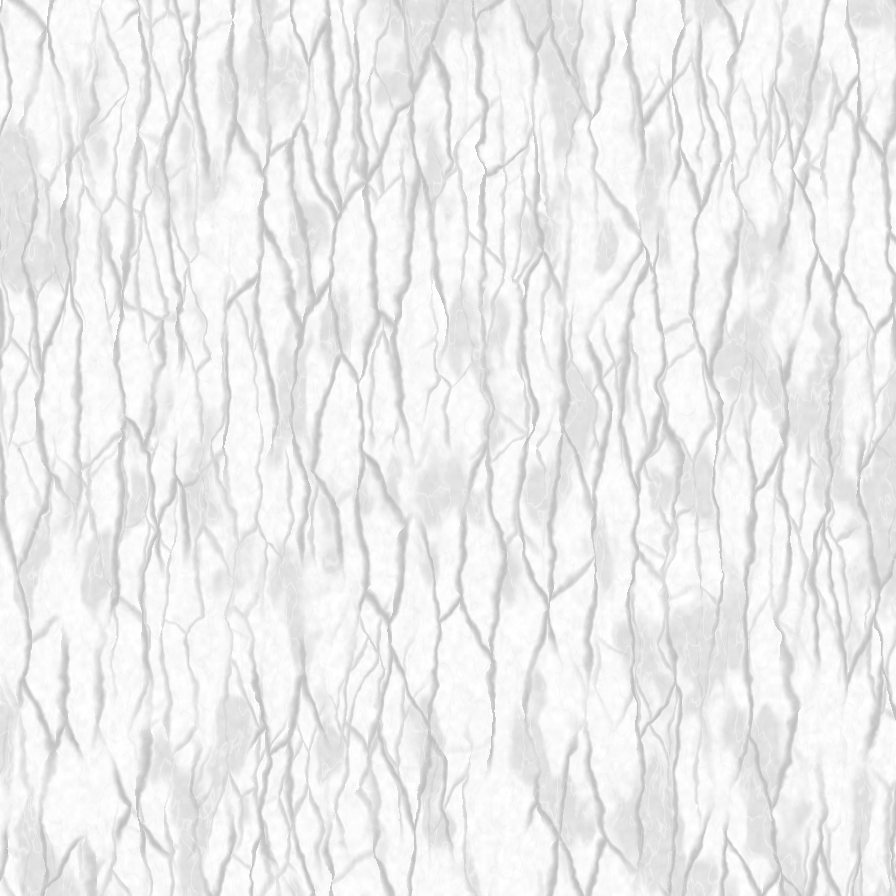
Give the GLSL for this texture, as a WebGL 2 fragment shader.

```glsl
#version 300 es
precision highp float;

uniform vec2 u_resolution;
out vec4 fragColor;

vec2 hash2(vec2 p) {
    vec3 h = fract(p.xyx * vec3(0.1031, 0.1030, 0.0973));
    h += dot(h, h.yzx + 33.33);
    return fract((h.xx + h.yz) * h.zy);
}

float noise(vec2 p) {
    vec2 cell = floor(p), f = fract(p);
    f = f * f * (3.0 - 2.0 * f);
    float low = mix(hash2(cell).x, hash2(cell + vec2(1, 0)).x, f.x);
    float high = mix(hash2(cell + vec2(0, 1)).x, hash2(cell + vec2(1, 1)).x, f.x);
    return mix(low, high, f.y);
}

float fbm(vec2 p) {
    float sum = 0.0, amplitude = 0.57;
    for (int i = 0; i < 3; i++) {
        sum += amplitude * noise(p);
        p = mat2(1.6, 1.2, -1.2, 1.6) * p + 17.3;
        amplitude *= 0.5;
    }
    return sum;
}

// Furrows along the borders of tall cells; density is cells per canvas side
float furrows(vec2 p, vec2 density, float width) {
    vec2 q = p * density, home = floor(q);
    vec2 nearest = vec2(0), second = vec2(0);
    float d1 = 1e3, d2 = 1e3;
    for (int y = -1; y <= 1; y++) {
        for (int x = -1; x <= 1; x++) {
            vec2 cell = home + vec2(x, y);
            vec2 site = cell + 0.05 + 0.9 * hash2(cell) - q;
            float d = dot(site, site);
            if (d < d1) {
                d2 = d1;
                second = nearest;
                d1 = d;
                nearest = site;
            } else if (d < d2) {
                d2 = d;
                second = site;
            }
        }
    }
    // Convert the border distance from cell space to canvas space
    vec2 normal = (second - nearest) * density;
    float border = 0.5 * (d2 - d1) / max(length(normal), 1e-4);
    normal = normalize(normal + 1e-5);

    // Ragged edges, a softer flank on one side, and faded ends
    border += 0.0022 * (fbm(p * vec2(130, 90)) - 0.5);
    width *= mix(0.4, 1.0, noise(p * vec2(30, 14) + 5.0)) * (1.0 + 0.35 * normal.x);
    float strength = smoothstep(0.12, 0.45, noise(p * vec2(26, 9) + 40.0));
    strength *= smoothstep(0.3, 0.8, abs(normal.x));
    return strength * (1.0 - smoothstep(0.0, width, border));
}

void main() {
    vec2 p = gl_FragCoord.xy / u_resolution.y + 3.0;

    // Meandering, mostly sideways
    vec2 bent = p;
    bent.x += 0.022 * (fbm(p * vec2(14, 11)) - 0.5);
    bent.x += 0.011 * (fbm(p * vec2(45, 42) + 9.0) - 0.5);
    bent.y += 0.020 * (fbm(p * vec2(30, 20) + 21.0) - 0.5);

    // Deep furrows and fainter short ones
    float shade = furrows(bent, vec2(24, 6), 0.0092);
    float minor = furrows(bent + 7.0, vec2(31, 10), 0.0065);
    minor *= smoothstep(0.35, 0.65, noise(p * vec2(12, 7) + 60.0));
    shade = max(shade, 0.65 * minor);

    // Worn grey hollows
    float hollow = smoothstep(0.54, 0.68, fbm(bent * vec2(27, 11) + 80.0));
    shade = max(shade, 0.46 * hollow);

    // Thin fibres, clearest in the hollows
    float fibre = abs(fbm(bent * vec2(75, 30) + 31.0) - 0.5);
    fibre = 1.0 - smoothstep(0.0, 0.05, fibre);
    shade += fibre * mix(0.09, -0.2, hollow);

    // Fine mottling
    float grain = fbm(p * vec2(150, 120) + 11.0) - 0.5;
    float tone = 0.983 - 0.21 * clamp(shade, 0.0, 1.0) + 0.06 * grain;
    fragColor = vec4(vec3(clamp(tone, 0.0, 1.0)), 1.0);
}
```
